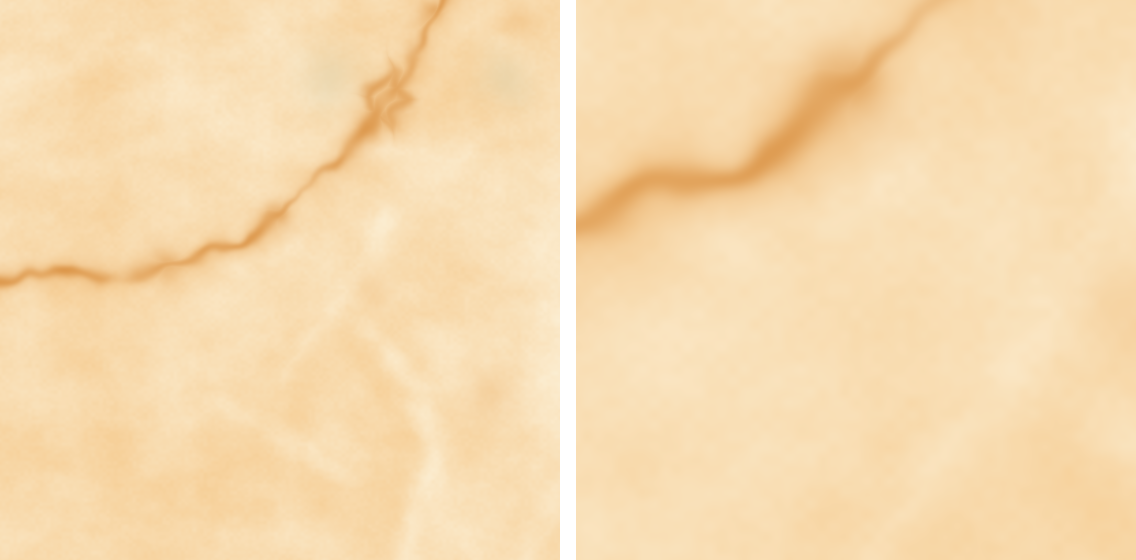
Left: the whole. Right: its middle third, enlarged.
Reproduce this texture procedurally as a Shadertoy shader.

```glsl
const vec3 DEEP_CREAM = vec3(0.965, 0.815, 0.600);
const vec3 PALE_CREAM = vec3(0.985, 0.922, 0.805);
const vec3 RUST = vec3(0.840, 0.540, 0.220);
const vec3 AMBER = vec3(0.930, 0.710, 0.440);
const vec3 SMOKE = vec3(0.890, 0.830, 0.680);

const float TONE_MEAN = 0.45;
const float CLOUD_CONTRAST = 0.95;
const float MOTTLE_CONTRAST = 0.50;
const float GRAIN_CONTRAST = 0.13;
const float VEIN_BASE = 0.505;
const float VEIN_RISE = 1.065;
const float VEIN_POWER = 3.25;
const float VEIN_WIDTH = 0.0115;
const float HALO_WIDTH = 0.030;
const vec2 LOOP_CENTER = vec2(0.692, 0.832);
const vec2 ARC_CENTER = vec2(0.47, 0.18);
const float ARC_RADIUS = 0.300;
const float ARC_WIDTH = 0.021;

// Knots along the vein: position, radius
const vec3 KNOTS[4] = vec3[4](
    vec3(0.500, 0.615, 0.020), vec3(0.300, 0.528, 0.026),
    vec3(0.690, 0.797, 0.026), vec3(0.770, 0.980, 0.022));

// Faint pale threads: start, end
const vec4 THREADS[6] = vec4[6](
    vec4(0.37, 0.30, 0.47, 0.24), vec4(0.47, 0.24, 0.62, 0.14),
    vec4(0.65, 0.73, 0.83, 0.72), vec4(0.69, 0.64, 0.67, 0.53),
    vec4(0.67, 0.53, 0.52, 0.34), vec4(1.02, 0.17, 0.93, -0.02));

float hash(vec2 p) {
    return fract(sin(dot(p, vec2(127.1, 311.7))) * 43758.5453);
}

float noise(vec2 p) {
    vec2 i = floor(p), f = fract(p);
    f = f * f * (3.0 - 2.0 * f);
    return mix(mix(hash(i), hash(i + vec2(1, 0)), f.x),
               mix(hash(i + vec2(0, 1)), hash(i + vec2(1, 1)), f.x), f.y);
}

float fbm(vec2 p) {
    float sum = 0.0, amp = 0.5;
    for (int i = 0; i < 4; i++) {
        sum += amp * noise(p);
        p = mat2(1.6, 1.2, -1.2, 1.6) * p + 7.3;
        amp *= 0.5;
    }
    return sum / 0.9375;
}

float bell(float d, float width) {
    return exp(-d * d / (width * width));
}

float segmentDistance(vec2 p, vec2 a, vec2 b) {
    vec2 ab = b - a;
    return length(p - a - ab * clamp(dot(p - a, ab) / dot(ab, ab), 0.0, 1.0));
}

// Signed distance to the curved rust vein, positive above it
float veinDistance(vec2 p) {
    float x = max(p.x, 0.0);
    float slope = VEIN_RISE * VEIN_POWER * pow(x, VEIN_POWER - 1.0);
    float height = VEIN_BASE + VEIN_RISE * pow(x, VEIN_POWER);
    return (p.y - height) / sqrt(1.0 + slope * slope);
}

void mainImage(out vec4 fragColor, in vec2 fragCoord) {
    vec2 uv = fragCoord / iResolution.xy;
    vec2 warp = vec2(noise(uv * 16.0), noise(uv * 16.0 + 40.0)) - 0.5;
    warp += 0.4 * (vec2(noise(uv * 40.0), noise(uv * 40.0 + 60.0)) - 0.5);
    vec2 p = uv + 0.024 * warp;
    float vein = veinDistance(p);
    float above = smoothstep(-0.02, 0.03, vein);

    // Cloudy cream ground with mottles, slanted streaks and soft grain
    vec2 streaked = vec2(uv.x * 5.0 + uv.y, uv.y * 34.0 - uv.x * 9.0);
    float tone = TONE_MEAN + CLOUD_CONTRAST * (fbm(uv * 6.0 + 3.0) - 0.5);
    tone += MOTTLE_CONTRAST * (fbm(uv * vec2(19.0, 23.0) + 15.0) - 0.5);
    tone += 0.16 * above * (fbm(streaked) - 0.5) + 0.07 * above;
    tone += GRAIN_CONTRAST * (noise(uv * 150.0) - 0.5);
    tone += 0.20 * smoothstep(0.92, 1.0, uv.x) - 0.06 * bell(uv.x - 0.6, 0.2);

    // Pale arc and threads
    vec2 fromArc = p - ARC_CENTER;
    float angle = atan(fromArc.y, fromArc.x);
    float arcFade = smoothstep(-0.95, -0.60, angle) * (1.0 - smoothstep(0.90, 1.25, angle));
    float patchy = 0.4 + 1.1 * noise(uv * 20.0 + 9.0);
    float arcOffset = length(fromArc) - ARC_RADIUS;
    tone += 0.42 * patchy * arcFade * bell(arcOffset, ARC_WIDTH);
    tone -= 0.15 * arcFade * bell(arcOffset + 0.045, 0.03);
    float thread = 0.0;
    for (int i = 0; i < 6; i++) {
        float d = segmentDistance(p, THREADS[i].xy, THREADS[i].zw);
        thread = max(thread, bell(d, 0.019));
    }
    tone += 0.24 * patchy * thread;
    vec3 color = mix(DEEP_CREAM, PALE_CREAM, clamp(tone, 0.0, 1.15));

    // Grey and amber smudges
    float smoke = bell(length(p - vec2(0.59, 0.86)), 0.055)
                + bell(length(p - vec2(0.90, 0.86)), 0.050);
    color = mix(color, SMOKE, 0.55 * smoke);
    float stain = bell(length(p - vec2(0.88, 0.29)), 0.050)
                + bell(length(p - vec2(0.93, 0.975)), 0.032)
                + 0.7 * bell(length(p - vec2(0.67, 0.48)), 0.030);
    color = mix(color, AMBER, 0.34 * stain);

    // Broken rust vein with soft knots
    float swell = 0.65 + 0.7 * noise(uv * 17.0 + 21.0);
    float gap = 1.0 - 0.7 * bell(uv.x - 0.215, 0.032) - 0.5 * bell(uv.x - 0.55, 0.035)
              - 0.4 * bell(uv.x - 0.735, 0.025);
    float density = 0.55 + 0.6 * noise(uv * 26.0);
    float rust = 0.70 * gap * density * bell(vein, VEIN_WIDTH * swell);
    float halo = gap * bell(vein, HALO_WIDTH * swell);
    for (int i = 0; i < 4; i++) {
        float d = length(p - KNOTS[i].xy);
        rust = max(rust, 0.50 * density * bell(d, KNOTS[i].z));
        halo = max(halo, bell(d, KNOTS[i].z * 1.7));
    }

    // Blurred diamond loop around a paler middle
    vec2 loopOffset = abs(p - LOOP_CENTER);
    float diamond = loopOffset.x + 0.6 * loopOffset.y;
    rust *= 1.0 - 0.5 * bell(length(p - LOOP_CENTER), 0.018);
    rust = max(rust, 0.55 * density * bell(diamond - 0.030, 0.014));
    halo = max(halo, bell(diamond, 0.042));
    color = mix(color, AMBER, 0.50 * halo);
    color = mix(color, RUST, clamp(rust, 0.0, 0.9));

    fragColor = vec4(color, 1.0);
}
```
